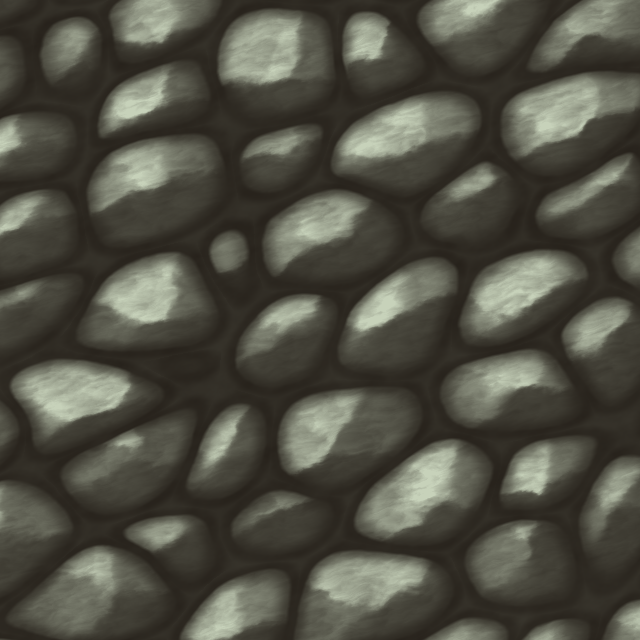
Reproduce this texture procedurally as a WebGL 2 fragment shader.

```glsl
#version 300 es
precision highp float;

#define GRID vec2(5.2, 7.2)   // stones across and up the canvas
#define TILT 1.7              // upward lean of the rows
#define JITTER 0.72           // scatter of the stone centres
#define ROUNDING 9.0          // lower is rounder
#define GAP 0.035             // half width of the joints
#define FACETS 5
#define LIGHT_ANGLE 2.05
#define SHADOW vec3(0.145, 0.125, 0.10)
#define LIT vec3(0.75, 0.79, 0.70)

uniform vec2 u_resolution;
out vec4 fragColor;

vec2 hash2(vec2 cell) {
    uvec2 v = uvec2(ivec2(cell) + 4096);
    v = v * 1664525u + 1013904223u;
    v.x += v.y * 1664525u;
    v.y += v.x * 1664525u;
    v ^= v >> 16u;
    v.x += v.y * 1664525u;
    v.y += v.x * 1664525u;
    v ^= v >> 16u;
    return vec2(v & 0xffffu) / 65535.0;
}

vec2 noise2(vec2 p) {
    vec2 i = floor(p), f = fract(p);
    f = f * f * (3.0 - 2.0 * f);
    return mix(mix(hash2(i), hash2(i + vec2(1, 0)), f.x),
               mix(hash2(i + vec2(0, 1)), hash2(i + vec2(1, 1)), f.x), f.y);
}

vec2 fbm2(vec2 p) {
    vec2 sum = vec2(0.0);
    float amp = 0.5;
    for (int i = 0; i < 5; i++) {
        sum += amp * noise2(p);
        p = mat2(1.6, 1.2, -1.2, 1.6) * p + 17.0;
        amp *= 0.5;
    }
    return sum;
}

// Stone centre in xy, size weight in z; about a quarter are pebbles
vec3 stoneSite(vec2 cell) {
    vec2 size = hash2(cell + vec2(310.0, 170.0));
    vec2 centre = cell + 0.5 + JITTER * (hash2(cell) - 0.5);
    centre.x += 0.5 * mod(cell.y, 2.0);
    return vec3(centre, size.x < 0.25 ? 0.0 : 0.16 + 0.2 * size.y);
}

float power(vec2 p, vec3 site) {
    vec2 r = p - site.xy;
    return dot(r, r) - site.z;
}

// Rounded distance to the border of the stone that holds p
float stoneBorder(vec2 p, out vec2 id, out vec3 site) {
    vec2 base = floor(p);
    float nearest = 1e5;
    for (int y = -2; y <= 2; y++)
    for (int x = -2; x <= 2; x++) {
        vec2 cell = base + vec2(x, y);
        vec3 s = stoneSite(cell);
        float d = power(p, s);
        if (d < nearest) { nearest = d; id = cell; site = s; }
    }
    float sum = 0.0;
    for (int y = -2; y <= 2; y++)
    for (int x = -2; x <= 2; x++) {
        vec2 cell = base + vec2(x, y);
        if (cell == id) continue;
        vec3 s = stoneSite(cell);
        float edge = (power(p, s) - nearest) / (2.0 * length(s.xy - site.xy) + 1e-3);
        sum += exp(-ROUNDING * edge);
    }
    return -log(sum) / ROUNDING;
}

// Light on a chiselled stone: soft blend of the lowest of several planes
float facetLight(vec2 local, vec2 id, float crispness) {
    float total = 0.0, light = 0.0, low = 1e5, second = 1e5;
    for (int k = 0; k < FACETS; k++) {
        vec2 r = hash2(id + vec2(100 + 40 * k, 60)) - 0.5;
        float angle = 1.8 + 6.2832 * float(k) / float(FACETS) + 0.8 * r.x;
        float height = 0.22 * r.y - dot(local, vec2(cos(angle), sin(angle)));
        if (k == 0) height = 0.75 * height - 0.06;
        float facing = 0.5 + 0.5 * cos(angle - LIGHT_ANGLE);
        float weight = exp(-crispness * height);
        total += weight;
        light += weight * mix(0.19, 0.88, facing * facing);
        second = min(second, max(low, height));
        low = min(low, height);
    }
    light /= total;
    float ridge = exp(-9.0 * (second - low));
    return light + 0.22 * ridge * smoothstep(0.3, 0.8, light);
}

void main() {
    vec2 uv = gl_FragCoord.xy / u_resolution.y;
    vec2 p = uv * GRID - vec2(0.0, TILT * uv.x);
    vec2 grain = fbm2(p * 5.0) - 0.5;
    vec2 strokes = fbm2(p * vec2(9.0, 22.0) + 3.0 * grain) - 0.5;
    p += 0.16 * (noise2(p * 1.7) - 0.5) + 0.035 * grain;

    vec2 id;
    vec3 site;
    float border = stoneBorder(p, id, site);

    // Facets with chipped ridges and brushed surface
    vec2 local = p - site.xy + 0.16 * grain + 0.03 * strokes;
    float crispness = mix(14.0, 50.0, noise2(p * 3.0 + 40.0).x);
    float tone = facetLight(local, id, crispness);
    tone *= 1.0 + 0.55 * grain.x + 0.4 * strokes.y;
    tone *= 0.9 + 0.2 * hash2(id + 230.0).x;

    // Rounded edges fall into shade, then into the joints
    tone *= mix(0.4, 1.0, smoothstep(GAP, GAP + 0.13, border));
    tone *= mix(0.85, 1.0, smoothstep(0.08, 0.3, border));
    float joint = 0.04 + 0.08 * grain.y + 0.05 * smoothstep(0.0, -0.08, border);
    tone = mix(joint, tone, smoothstep(GAP - 0.018, GAP + 0.018, border));

    fragColor = vec4(mix(SHADOW, LIT, clamp(tone, 0.0, 1.05)), 1.0);
}
```
